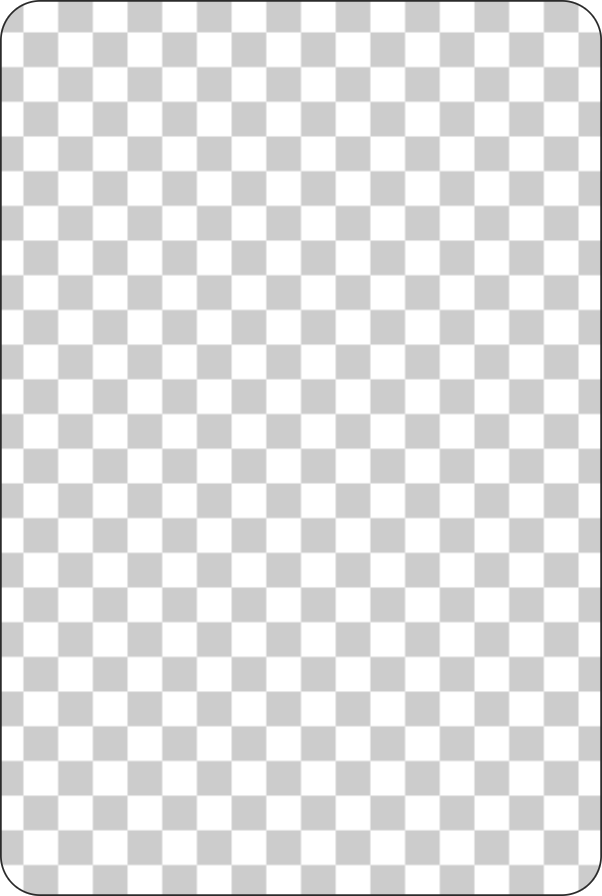
Reproduce this pattern procedurally as a WebGL 1 fragment shader.

```glsl
precision highp float;

uniform vec2 u_resolution;

// Lengths are fractions of the canvas height.
const float CELL_SIZE = 0.03872;
const vec2 GRID_OFFSET = vec2(0.0, -0.0008);
const float SEAM_WIDTH = 0.0024;
const float CORNER_RADIUS = 0.045;
const float BORDER_WIDTH = 0.00195;

const vec3 LIGHT_COLOR = vec3(1.0);
const vec3 DARK_COLOR = vec3(0.80);
const vec3 BORDER_COLOR = vec3(0.17);
const vec3 OUTSIDE_COLOR = vec3(1.0);

// Signed distance to the nearest cell edge, alternating in sign per cell.
vec2 alternatingEdgeDistance(vec2 p) {
  return (0.5 - abs(mod(p / CELL_SIZE + 0.5, 2.0) - 1.0)) * CELL_SIZE;
}

// 1 in light cells, 0 in dark cells, with a soft seam between them.
float checker(vec2 p, float pixel) {
  float ramp = max(SEAM_WIDTH, pixel);
  vec2 wave = clamp(2.0 * alternatingEdgeDistance(p) / ramp, -1.0, 1.0);
  return 0.5 + 0.5 * wave.x * wave.y;
}

float roundedBoxDistance(vec2 p, vec2 halfSize, float radius) {
  vec2 q = abs(p) - halfSize + radius;
  return length(max(q, 0.0)) + min(max(q.x, q.y), 0.0) - radius;
}

// Pixel coverage of the region where the distance is negative.
float coverage(float dist, float pixel) {
  return clamp(0.5 - dist / pixel, 0.0, 1.0);
}

void main() {
  float pixel = 1.0 / u_resolution.y;
  vec2 halfSize = 0.5 * u_resolution * pixel;
  vec2 p = gl_FragCoord.xy * pixel - halfSize;

  // Checkered panel
  vec3 panel = mix(DARK_COLOR, LIGHT_COLOR, checker(p - GRID_OFFSET, pixel));

  // Rounded outline, drawn just inside the canvas edge
  float edge = roundedBoxDistance(p, halfSize, CORNER_RADIUS);
  float halfBorder = 0.5 * BORDER_WIDTH;
  float border = coverage(abs(edge + halfBorder) - halfBorder, pixel);

  vec3 color = mix(OUTSIDE_COLOR, panel, coverage(edge, pixel));
  color = mix(color, BORDER_COLOR, border);
  gl_FragColor = vec4(color, 1.0);
}
```
